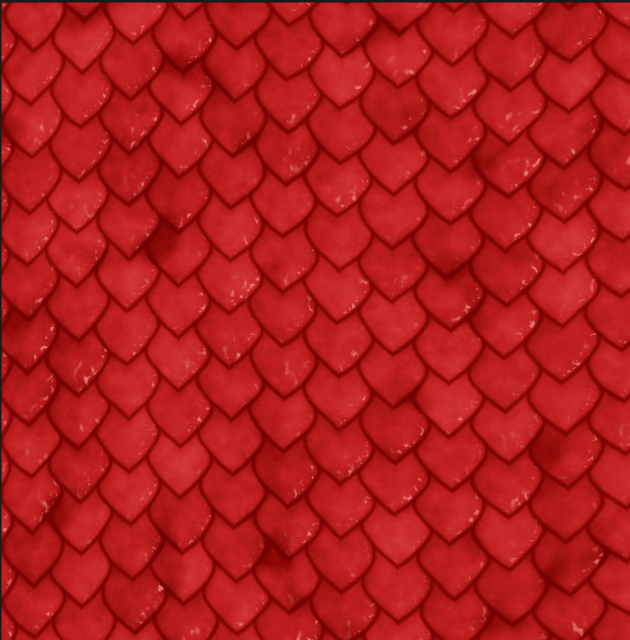
This pattern is drawn by a Shadertoy shader. Its source:

```glsl
vec2 hash2(vec2 p) {
    vec3 q = fract(vec3(p.xyx) * vec3(0.1031, 0.1030, 0.0973));
    q += dot(q, q.yzx + 33.33);
    return fract((q.xx + q.yz) * q.zy);
}

float gradientNoise(vec2 p) {
    vec2 i = floor(p), f = fract(p);
    vec2 s = f * f * f * (f * (f * 6.0 - 15.0) + 10.0);
    vec2 o = vec2(0.0, 1.0);
    float a = dot(hash2(i) * 2.0 - 1.0, f);
    float b = dot(hash2(i + o.yx) * 2.0 - 1.0, f - o.yx);
    float c = dot(hash2(i + o.xy) * 2.0 - 1.0, f - o.xy);
    float d = dot(hash2(i + o.yy) * 2.0 - 1.0, f - o.yy);
    return mix(mix(a, b, s.x), mix(c, d, s.x), s.y);
}

float fbm(vec2 p) {
    float sum = 0.0, amp = 1.0;
    for (int i = 0; i < 3; i++) {
        sum += amp * gradientNoise(p);
        p = p * 2.03 + 17.3;
        amp *= 0.55;
    }
    return sum;
}

// Approximate signed distance to a pointed scale with its tip at the origin
float scaleDistance(vec2 p) {
    float t = max(1.0 - clamp(p.y / 0.7, 0.0, 1.0), 1e-4);
    float halfWidth = 0.61 * (1.0 - pow(t, 1.5)) + 1.3 * min(p.y, 0.0);
    float slope = 1.3 * sqrt(t);
    return (abs(p.x) - halfWidth) / sqrt(1.0 + slope * slope);
}

// Columns widen to the right; rows sway gently across the sheet
vec2 sheetCoords(vec2 uv) {
    float x = uv.x + 0.011 * sin(3.14 * uv.y) - 0.056;
    float column = (sqrt(0.00593 + 0.0032 * x) - 0.077) / 0.0016;
    float sway = 0.006 - 0.0156 * sin(6.283 * uv.x);
    return vec2(column, (uv.y - 0.922 + sway) * 12.0);
}

vec3 redRamp(float tone) {
    vec3 c = mix(vec3(0.45, 0.01, 0.01), vec3(0.54, 0.03, 0.02), clamp(tone / 0.22, 0.0, 1.0));
    c = mix(c, vec3(0.65, 0.08, 0.08), clamp((tone - 0.22) / 0.23, 0.0, 1.0));
    c = mix(c, vec3(0.75, 0.12, 0.13), clamp((tone - 0.45) / 0.2, 0.0, 1.0));
    c = mix(c, vec3(0.80, 0.18, 0.19), clamp((tone - 0.65) / 0.2, 0.0, 1.0));
    return mix(c, vec3(0.87, 0.31, 0.31), clamp((tone - 0.85) / 0.4, 0.0, 1.0));
}

void mainImage(out vec4 fragColor, in vec2 fragCoord) {
    vec2 uv = fragCoord / iResolution.xy;
    vec2 p = sheetCoords(uv);
    p += 0.05 * vec2(gradientNoise(p * 1.7), gradientNoise(p * 1.7 + 40.0));
    float blur = max(0.024, 12.0 / iResolution.y);
    float tone = 0.3, gloss = 0.0;

    // Paint half-rows upward so each scale overlaps those below it
    float firstRow = floor(p.y * 2.0) - 3.0;
    for (int i = 0; i < 6; i++) {
        float row = firstRow + float(i);
        float parity = mod(row, 2.0);
        float column = 2.0 * floor((p.x - parity) * 0.5 + 0.5) + parity;
        vec2 id = vec2(column, row) + 60.0;
        vec2 rnd = hash2(id), wear = hash2(id + 91.0);
        vec2 q = p - vec2(column, row * 0.5) - (rnd - 0.5) * 0.06;
        float d = scaleDistance(q);
        float inside = 1.0 - smoothstep(-blur, blur, d);

        // Tight shadow with a faint wider halo on the scales beneath
        float shadow = mix(0.12, 1.0, smoothstep(0.0, 0.09, d)) * mix(0.8, 1.0, smoothstep(0.0, 0.24, d));
        tone *= shadow;
        gloss *= shadow;

        // Domed body with cloudy mottling and a thin rounded edge
        float body = 0.67 + 0.2 * (rnd.y - 0.5) + 0.2 * fbm(q * 2.6 + id * 9.0);
        body += 0.1 * q.x + 0.08 * (1.0 - smoothstep(0.0, 0.45, length(q - vec2(0.1, 0.5))));
        body *= mix(0.5, 1.0, smoothstep(-0.01, 0.07, -d)) * mix(0.86, 1.0, smoothstep(0.0, 0.16, -d));

        // Sparse soft glints gathered along the right rim and the tip
        float rim = smoothstep(0.02, 0.06, -d) * (1.0 - smoothstep(0.08, 0.26, -d));
        rim *= smoothstep(-0.25, 0.3, q.x) * (1.0 - smoothstep(0.8, 1.1, q.y));
        float flecks = smoothstep(0.12, 0.46, gradientNoise(q * vec2(9.0, 8.0) + id * 7.0));
        float dust = smoothstep(0.2, 0.5, gradientNoise(q * 15.0 + id * 5.0));
        float streak = smoothstep(0.08, 0.5, gradientNoise(q * vec2(8.0, 5.0) + id * 3.0));
        streak *= smoothstep(0.6, 0.95, wear.y) * (1.0 - smoothstep(0.1, 0.4, length(q - vec2(0.15, 0.4))));
        float glint = rim * (flecks + 0.7 * dust) * (0.2 + wear.x) + streak * (0.7 + dust);

        tone = mix(tone, body, inside);
        gloss = mix(gloss, glint, inside);
    }

    // Broad uneven dye and stained patches
    tone += 0.22 * gradientNoise(uv * 6.0 + 8.0) + 0.05 * gradientNoise(p * 13.0);
    tone -= 0.3 * smoothstep(0.15, 0.5, gradientNoise(p * 0.9 + 31.0));
    vec3 color = redRamp(tone);
    color = mix(color, vec3(0.93, 0.52, 0.49), clamp(gloss, 0.0, 0.8));

    // Dark strip along the top and left sides
    float pixel = 1.0 / iResolution.y;
    float strip = max(1.0 - smoothstep(-pixel, pixel, uv.x - 0.0025),
                      smoothstep(-pixel, pixel, uv.y - 0.996));
    fragColor = vec4(mix(color, vec3(0.1), strip), 1.0);
}
```
